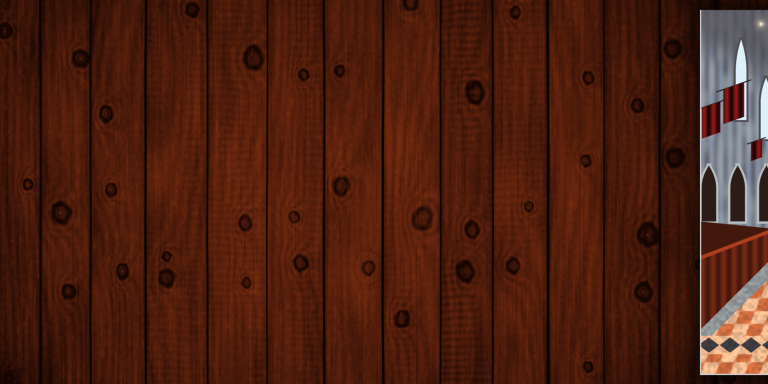
Write a Shadertoy shader that draws this texture.

```glsl
// Thirteen dark red-brown wooden planks with knots, and a church interior print at the right.
const vec3 WOOD_DARK = vec3(0.15, 0.035, 0.014);
const vec3 WOOD_LIGHT = vec3(0.43, 0.155, 0.055);
const vec3 SEAM_COLOR = vec3(0.045, 0.012, 0.008);
const vec3 STONE = vec3(0.48, 0.53, 0.62);
const vec3 PALE_STONE = vec3(0.72, 0.75, 0.76);
const vec3 SHADE = vec3(0.30, 0.29, 0.31);
const vec3 TILE_CREAM = vec3(0.96, 0.74, 0.57);
const vec3 TILE_ORANGE = vec3(0.82, 0.43, 0.25);
const vec3 PEW_WOOD = vec3(0.40, 0.14, 0.07);
const vec3 FLAG_RED = vec3(0.42, 0.07, 0.07);
const int PLANKS = 13;
const int KNOTS = 3;
const float FIRST_SEAM = 0.1146;
const float PLANK_WIDTH = 0.1458;
const float ROUGH_PLANK = 8.0;
const float SAW_PERIOD = 0.0185;
const vec2 PRINT_MIN = vec2(1.823, 0.0234);
const vec2 PRINT_MAX = vec2(2.02, 0.974);

float hash(vec2 p) {
    return fract(sin(dot(p, vec2(127.1, 311.7))) * 43758.5453);
}

float noise(vec2 p) {
    vec2 i = floor(p), f = fract(p);
    f = f * f * (3.0 - 2.0 * f);
    return mix(mix(hash(i), hash(i + vec2(1, 0)), f.x),
               mix(hash(i + vec2(0, 1)), hash(i + vec2(1, 1)), f.x), f.y);
}

float cover(float d) {
    float px = 0.8 / iResolution.y;
    return 1.0 - smoothstep(-px, px, d);
}

float box(vec2 p, vec2 size) {
    vec2 d = abs(p) - size;
    return max(d.x, d.y);
}

float lancet(vec2 p, float w, float h) {
    float t = clamp((p.y / h - 0.6) / 0.4, 0.0, 1.0);
    return max(abs(p.x) - w * (1.0 - t * t), max(-p.y, p.y - h));
}

// Seam positions: even spacing with narrow boards near two places
float seamX(float k) {
    float a = (k - 1.6) / 1.5, b = k - 6.7;
    return FIRST_SEAM + PLANK_WIDTH * k - 0.0286 * exp(-a * a) + 0.013 * exp(-b * b);
}

vec3 planks(vec2 p) {
    float id = 0.0, left = -0.02, right = seamX(0.0), seam = 1.0;
    for (int k = 0; k < PLANKS; k++) {
        float x = seamX(float(k));
        float width = mix(0.0015, 0.004, hash(vec2(k, 5.3)));
        seam = min(seam, abs(p.x - x + 0.002 * (noise(vec2(k, p.y * 5.0)) - 0.5)) - width);
        if (p.x > x) {
            id = float(k + 1);
            left = x;
            right = seamX(id);
        }
    }
    vec2 seed = vec2(id * 17.3, id * 7.9);

    // Knots bend the grain and carry dark rings
    float bend = 0.0, knotShade = 0.0;
    for (int j = 0; j < KNOTS; j++) {
        vec2 key = vec2(id, float(j) * 3.7 + 1.0);
        vec2 centre = vec2(mix(left, right, 0.2 + 0.6 * hash(key)),
                           (float(j) + hash(key + 9.1)) / float(KNOTS));
        float r = mix(0.010, 0.025, hash(key + 4.4));
        vec2 d = (p - centre) * vec2(1.0, 0.85) / r;
        float len = length(d) + 0.35 * (noise(d * 1.5 + seed) - 0.5);
        bend += exp(-dot(d, d) * vec2(0.22, 0.06).x) * 2.0;
        knotShade += 0.65 * exp(-pow((len - 0.75) * 2.6, 2.0))
                   + 0.25 * sin(len * 8.0) * exp(-len * 0.8);
    }

    // Growth lines, fibres, blotches and scratches
    float g = p.x * 34.0 + 4.5 * noise(vec2(p.x * 9.0, p.y * 1.6) + seed) + bend;
    float lines = sin(6.2832 * g) * (1.0 - smoothstep(0.25, 0.6, fwidth(g)));
    float fibre = noise(vec2(p.x * 210.0, p.y * 9.0) + seed) - 0.5;
    float blotch = noise(p * vec2(14.0, 6.0) + seed) - 0.5;
    float grit = noise(p * vec2(170.0, 110.0) + seed) - 0.5;
    float scratch = smoothstep(0.80, 0.97, noise(p * vec2(130.0, 32.0) + seed.yx));

    // Horizontal saw marks, strongest on one rough board
    float rough = max(exp(-pow(id - ROUGH_PLANK, 2.0) * 1.2), 0.5 * step(0.6, hash(seed)));
    float ribs = sin(6.2832 * (p.y / SAW_PERIOD + 0.8 * noise(p * vec2(12.0, 9.0) + seed)));
    ribs *= rough * smoothstep(0.25, 0.7, noise(p * vec2(16.0, 4.0) + seed));

    vec2 v = (p - vec2(0.95, 0.5)) / vec2(0.95, 0.62);
    float tone = 0.81 + 0.16 * (hash(vec2(id, 2.2)) - 0.5) - 0.42 * dot(v, v) * 0.85;
    tone += 0.07 * lines + 0.24 * fibre + 0.26 * blotch + 0.15 * grit;
    tone += 0.14 * scratch + 0.09 * ribs - knotShade;
    tone -= 0.18 * exp(-max(seam, 0.0) * 130.0);
    vec3 color = mix(WOOD_DARK * 0.6, WOOD_LIGHT, clamp(tone, 0.0, 1.15));
    return mix(color, SEAM_COLOR, cover(seam));
}

vec3 churchPrint(vec2 q) {
    // Stone wall, vault, windows and arcade
    vec3 color = mix(SHADE, STONE, 0.65 + 0.35 * sin(q.x * 260.0));
    color = mix(color, PALE_STONE, 0.5 * noise(q * vec2(60.0, 25.0)));
    color = mix(color, SHADE, 0.7 * smoothstep(0.80, 0.93, q.y + 0.5 * q.x));
    for (int i = 0; i < 3; i++) {
        float k = float(i);
        float window = lancet(q - vec2(0.107 + 0.065 * k, 0.664 - 0.05 * k), 0.014, 0.21 - 0.05 * k);
        color = mix(color, SHADE, cover(window - 0.005));
        color = mix(color, vec3(0.87, 0.94, 0.98), cover(window));
        float arch = lancet(q - vec2(0.023 + 0.075 * k, 0.40), 0.019, 0.145);
        color = mix(color, PALE_STONE, cover(arch - 0.006));
        color = mix(color, vec3(0.17, 0.11, 0.09), cover(arch));
    }
    color += vec3(0.8, 0.7, 0.5) * exp(-length(q - vec2(0.159, 0.914)) * 160.0);

    // Hanging flags on slanted poles
    for (int i = 0; i < 3; i++) {
        float k = float(i), size = 0.04 + 0.018 * k - 0.013 * k * k;
        vec2 f = q - vec2(0.029 + 0.059 * k, 0.664 + 0.127 * k - 0.083 * k * k);
        f.y -= 0.35 * f.x;
        color = mix(color, SHADE * 0.5, cover(box(f - vec2(0.0, size), vec2(size, 0.0015))));
        vec3 cloth = FLAG_RED * (0.8 + 0.5 * sin(f.x * 260.0));
        color = mix(color, cloth, cover(box(f, vec2(0.6 * size, size))));
    }

    // Pews receding to the right
    float rail = q.y - 0.305 - 0.38 * q.x;
    vec3 pew = PEW_WOOD * (rail > 0.0 ? 0.65 : 0.9 + 0.25 * sin(q.x * 230.0));
    pew = mix(pew, PEW_WOOD * 1.7, cover(abs(rail) - 0.005));
    color = mix(color, pew, cover(q.y - 0.40 + 0.1 * q.x));

    // Floor: grey edge, tiles, and a row of dark diamonds
    float edge = q.y - 0.117 - q.x;
    vec2 cell = vec2(q.x - 0.4 * q.y, q.y) * vec2(26.0, 30.0);
    vec3 tile = mix(TILE_ORANGE, TILE_CREAM, smoothstep(-0.2, 0.2, sin(cell.x * 3.14) * sin(cell.y * 3.14)));
    tile = mix(tile, PALE_STONE * 0.8, cover(-edge - 0.045));
    vec2 d = vec2(abs(fract((q.x - 0.078) / 0.055 + 0.5) - 0.5) * 0.055, abs(q.y - 0.078));
    tile = mix(tile, TILE_CREAM, cover(d.y - 0.024));
    tile = mix(tile, SHADE * 0.8, cover((d.x * 0.75 + d.y - 0.02) * 0.8));
    tile *= 0.85 + 0.25 * noise(q * 130.0);
    color = mix(color, tile, cover(edge));
    return mix(color, vec3(0.88), cover(min(q.x, q.y) - 0.003));
}

void mainImage(out vec4 fragColor, in vec2 fragCoord) {
    vec2 p = fragCoord / iResolution.xy * vec2(2.0, 1.0);
    vec2 middle = 0.5 * (PRINT_MIN + PRINT_MAX), extent = 0.5 * (PRINT_MAX - PRINT_MIN);
    float frame = box(p - middle, extent);
    vec3 color = planks(p) * (1.0 - 0.55 * exp(-max(frame, 0.0) * 30.0));
    color = mix(color, churchPrint(p - PRINT_MIN), cover(frame));
    fragColor = vec4(clamp(color, 0.0, 1.0), 1.0);
}
```
